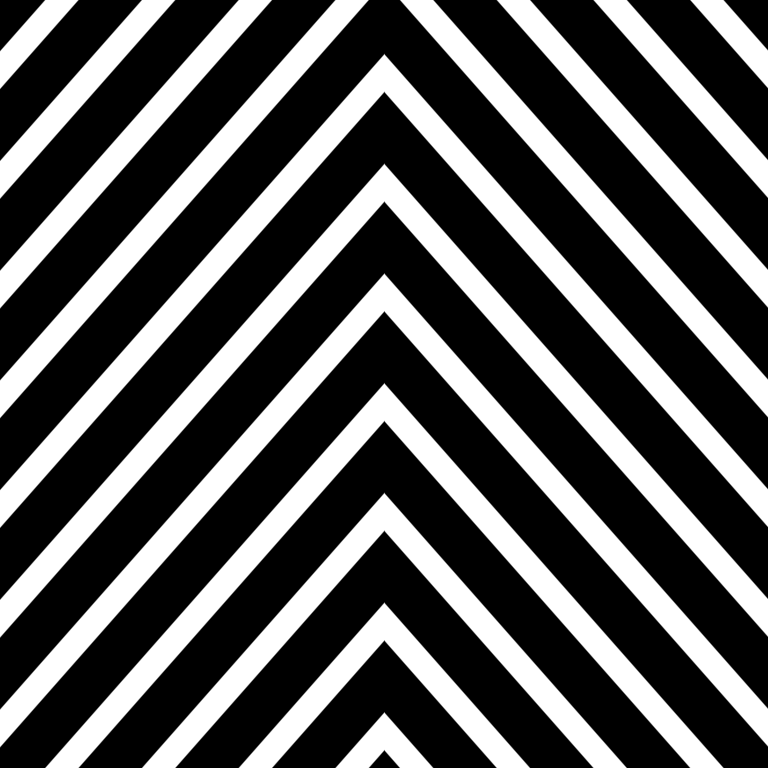
Write a three.js fragment shader that draws this pattern.

```glsl
// Seven white chevron stripes pointing up, stacked on black.
varying vec2 vUv;

const float REPEATS = 7.0;
const float SLOPE = 1.134;

// Signed distance to the nearest stripe edge in canvas units, negative inside.
float chevronStripes(vec2 p) {
  // Folding about the vertical axis turns slanted bands into chevrons.
  float height = p.y + SLOPE * abs(p.x - 0.5005);
  float phase = REPEATS * height - 0.3335;
  float fromCentre = abs(fract(phase + 0.5) - 0.5);
  return (fromCentre - 0.1725) / (REPEATS * length(vec2(SLOPE, 1.0)));
}

void main() {
  // Soft edge about one five-hundredth of the canvas wide.
  float stripe = 1.0 - smoothstep(-0.0011, 0.0011, chevronStripes(vUv));
  gl_FragColor = vec4(mix(vec3(0.0), vec3(1.0), stripe), 1.0);
}
```
